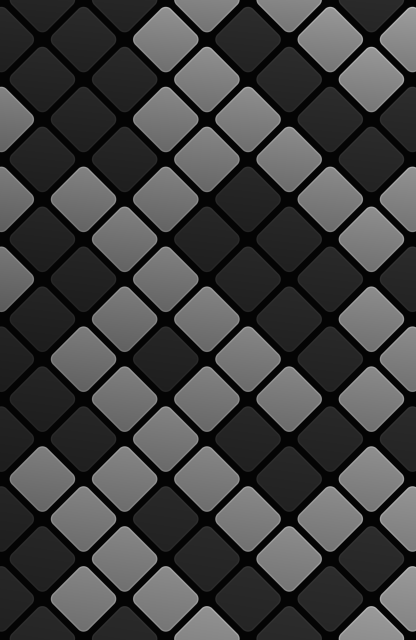
This pattern is drawn by a Shadertoy shader. Its source:

```glsl
// Rounded squares turned 45 degrees on a black ground, in light and dark grey.
// Light tiles form broken ribbons along one diagonal, joined by rungs across;
// every tile has a soft vertical gradient, a thin bright rim and a broad glow.

vec2 hashGradient(vec2 cell) {
    float angle = 6.2832 * fract(sin(dot(cell, vec2(127.1, 311.7))) * 43758.5);
    return vec2(cos(angle), sin(angle));
}

float gradientNoise(vec2 p) {
    vec2 cell = floor(p), f = fract(p);
    vec2 w = f * f * f * (f * (f * 6.0 - 15.0) + 10.0);
    vec2 e = vec2(0.0, 1.0);
    return mix(
        mix(dot(hashGradient(cell), f),
            dot(hashGradient(cell + e.yx), f - e.yx), w.x),
        mix(dot(hashGradient(cell + e.xy), f - e.xy),
            dot(hashGradient(cell + e.yy), f - e.yy), w.x), w.y);
}

float roundedBox(vec2 p, float halfSide, float radius) {
    vec2 q = abs(p) - halfSide + radius;
    return length(max(q, 0.0)) + min(max(q.x, q.y), 0.0) - radius;
}

// The offset is a multiple of each period used and keeps n positive.
bool isMultiple(int n, int period) {
    return (n + 140) % period == 0;
}

bool isLightTile(vec2 tile) {
    int along = int(tile.x), across = int(tile.y);
    float ribbon = floor((tile.y - 0.6) / 2.4 + 0.5);

    // Ribbons, interrupted once in seven tiles
    if (across == int(floor(2.4 * ribbon + 1.1)))
        return !isMultiple(along - int(floor(1.5 * ribbon + 2.5)), 7);

    // Rungs between ribbons, with extra ones near the middle
    bool rung = isMultiple(along - int(floor(0.7 * tile.y + 4.4)), 5);
    bool extraRung = abs(across) < 3 && across != 0 && isMultiple(along - across, 5);
    return rung || extraRung;
}

void mainImage(out vec4 fragColor, in vec2 fragCoord) {
    vec2 uv = fragCoord / iResolution.xy;
    vec2 p = vec2(fragCoord.x, iResolution.y - fragCoord.y) / iResolution.y;
    float pixel = 1.0 / iResolution.y;

    // Diagonal lattice, counted from the top left
    vec2 pitch = vec2(0.06426, 0.06243);
    vec2 grid = (p - vec2(0.002, 0.0618)) / pitch;
    vec2 tile = floor(0.5 * vec2(grid.x + grid.y, grid.y - grid.x) + 0.5);
    vec2 local = (grid - vec2(tile.x - tile.y, tile.x + tile.y)) * pitch;

    // Tile outline and rim
    vec2 turned = vec2(local.x + local.y, local.y - local.x) * 0.70711;
    float dist = roundedBox(turned, 0.0396, 0.0117);
    float cover = 1.0 - smoothstep(-0.7 * pixel, 0.7 * pixel, dist);
    float rim = smoothstep(-0.0032, -0.001, dist);

    // Broad glow toward the right, top and bottom, then shading within the tile
    float height = 2.0 * uv.y - 1.0;
    float tone = 0.41 + 0.09 * uv.x + 0.07 * height * height;
    tone += 0.03 * gradientNoise(tile * 0.37 + 4.0) - 1.1 * local.y;
    tone *= 1.0 + 0.2 * rim;
    tone *= isLightTile(tile) ? 1.0 : 0.3;

    fragColor = vec4(vec3(mix(0.015, tone, cover)), 1.0);
}
```
